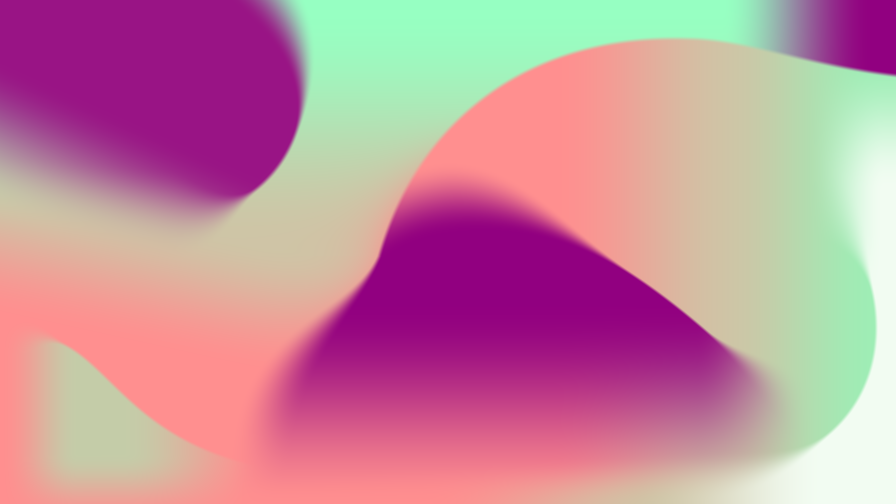
A WebGL 2 fragment shader for this background:

```glsl
#version 300 es
precision highp float;
// Soft flowing folds of plum, salmon, sand and mint, like a gradient mesh.
// Each fold is bounded by a cubic curve; its signed distance gives the edge
// and the position along the curve sets how sharp or blurred that edge is.
uniform vec2 u_resolution;
out vec4 fragColor;

const vec3 PLUM = vec3(0.57, 0.0, 0.50);
const vec3 SALMON = vec3(1.0, 0.56, 0.56);
const vec3 SAND = vec3(0.81, 0.77, 0.65);
const vec3 MINT = vec3(0.59, 1.0, 0.76);
const vec3 WHITE = vec3(0.95, 0.99, 0.95);

vec2 bezier(vec2 a, vec2 b, vec2 c, vec2 d, float t) {
  float s = 1.0 - t;
  return s*s*s*a + 3.0*s*s*t*b + 3.0*s*t*t*c + t*t*t*d;
}

// x: signed distance, positive on the left of travel; y: curve parameter
vec2 fold(vec2 p, vec2 a, vec2 b, vec2 c, vec2 d) {
  float t = 0.0, best = 1e9;
  for (int i = 0; i <= 24; i++) {
    float s = float(i) / 24.0;
    float dist = distance(p, bezier(a, b, c, d, s));
    if (dist < best) { best = dist; t = s; }
  }
  float h = 1.0 / 24.0;
  for (int i = 0; i < 10; i++) {
    h *= 0.5;
    float lo = clamp(t - h, 0.0, 1.0), hi = clamp(t + h, 0.0, 1.0);
    t = distance(p, bezier(a, b, c, d, lo)) < distance(p, bezier(a, b, c, d, hi)) ? lo : hi;
  }
  float s = 1.0 - t;
  vec2 dir = normalize(s*s*(b - a) + 2.0*s*t*(c - b) + t*t*(d - c));
  vec2 v = p - bezier(a, b, c, d, t);
  return vec2(dir.x*v.y - dir.y*v.x, t);
}

float ramp(float from, float to, float x) {
  float t = clamp((x - from) / (to - from), 0.0, 1.0);
  return t*t*(3.0 - 2.0*t);
}

float inside(float dist, float blur) { return ramp(blur, -blur, dist); }

// Backdrop: mint above, sand between, salmon below, with plum corners
vec3 backdrop(vec2 p) {
  vec3 col = mix(SALMON, SAND, ramp(3.3, 5.7, p.y + 0.22*p.x));
  col = mix(col, MINT, ramp(4.6, 8.9, p.y));

  vec2 lobe = fold(p, vec2(4.5, 9.4), vec2(6.3, 7.8), vec2(5.3, 4.95), vec2(2.9, 5.15));
  float blur = 0.05 + 0.5*ramp(0.5, 0.0, lobe.y) + 0.8*ramp(0.72, 1.0, lobe.y);
  float plum = inside(lobe.x, blur) * ramp(5.2, 7.9, p.y + 0.45*p.x);
  col = mix(col, PLUM + vec3(0.03, 0.08, 0.02), plum);
  col = mix(col, PLUM, ramp(12.9, 15.6, p.x) * ramp(5.0, 7.0, p.y));

  // Sand pocket in the lower left, melting into salmon at its borders
  vec2 pocket = fold(p, vec2(0.3, 2.98), vec2(2.0, 3.2), vec2(1.9, 0.9), vec2(5.4, 0.55));
  float sand = ramp(0.0, 1.4, p.x) * ramp(4.9, 2.2, p.x) * ramp(-0.4, 0.9, p.y);
  float edge = inside(pocket.x, 0.04 + 0.3*ramp(0.2, 0.0, pocket.y));
  return mix(col, vec3(0.77, 0.80, 0.66), sand * edge);
}

// Great fold: salmon to mint sheet with a plum hill and a white outer rim
vec3 sheet(vec2 p) {
  vec3 col = mix(SALMON, SAND, ramp(9.8, 13.2, p.x));
  col = mix(col, vec3(0.62, 0.93, 0.71), ramp(12.8, 15.7, p.x));

  vec2 hill = fold(p, vec2(6.4, 4.4), vec2(8.2, 6.0), vec2(11.0, 5.0), vec2(14.2, 1.5));
  float blur = mix(1.0, 0.05, ramp(0.25, 0.68, hill.y)) + 0.7*ramp(0.83, 1.0, hill.y);
  float plum = ramp(blur, -0.3*blur, hill.x);
  plum *= ramp(-0.2, 3.6, p.y) * ramp(14.6, 12.4, p.x);
  col = mix(col, PLUM, plum);

  vec2 rim = fold(p, vec2(14.3, 5.6), vec2(16.1, 4.7), vec2(16.6, 0.7), vec2(12.6, 0.5));
  blur = 0.04 + 0.7*ramp(0.35, 0.0, rim.y) + 0.4*ramp(0.75, 1.0, rim.y);
  float outer = 1.0 - inside(rim.x, blur);
  outer *= mix(1.0, ramp(14.4, 15.8, p.x), ramp(3.5, 5.0, p.y)) * ramp(8.0, 5.6, p.y);
  vec3 beyond = mix(SALMON, SAND, ramp(7.5, 12.0, p.x));
  beyond = mix(beyond, WHITE, ramp(11.3, 14.8, p.x));
  return mix(col, beyond, outer);
}

void main() {
  // Canvas is 16 by 9 units
  vec2 p = gl_FragCoord.xy * 9.0 / u_resolution.y;

  // Ridge in three joined curves: flank, shoulder, crest
  vec2 ridge;
  float blur = 0.05;
  if (p.y < 4.42) {
    ridge = fold(p, vec2(4.7, 1.2), vec2(5.0, 2.9), vec2(6.35, 3.45), vec2(6.77, 4.42));
    blur += 0.5*ramp(1.0, 0.0, ridge.y);
  } else if (p.x < 12.3) {
    ridge = fold(p, vec2(6.77, 4.42), vec2(7.5, 7.0), vec2(9.6, 8.4), vec2(12.3, 8.31));
  } else {
    ridge = fold(p, vec2(12.3, 8.31), vec2(13.4, 8.3), vec2(14.6, 7.75), vec2(16.5, 7.6));
  }

  vec3 col = backdrop(p);
  float blush = exp(-max(ridge.x, 0.0) * 2.5) * ramp(7.2, 4.8, p.y);
  col = mix(col, SALMON, 0.6*blush);
  col = mix(col, sheet(p), inside(ridge.x, blur));
  fragColor = vec4(col, 1.0);
}
```
